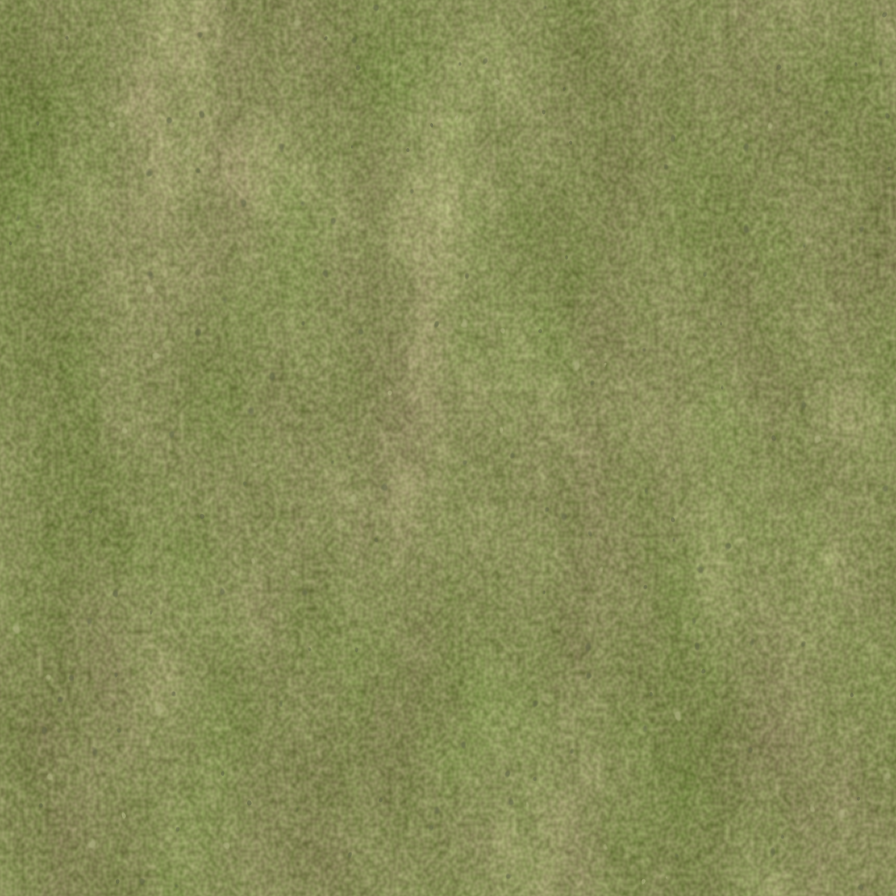
This texture is drawn by a WebGL 2 fragment shader. Its source:

```glsl
#version 300 es
precision highp float;
// Short mown turf seen from above: fine blade grain over soft, upright worn patches.
// Layers of gradient noise set lightness and the drift from green to dry tan;
// a sparse jittered grid adds small pale and dark flecks.

uniform vec2 u_resolution;
out vec4 fragColor;

// Integer hash: two values in 0..1 per lattice point
vec2 hash2(vec2 cell) {
  uvec2 q = uvec2(ivec2(cell) + 4096) * uvec2(1597u, 3812u);
  uint n = (q.x ^ (q.y + 7919u)) * 747796u;
  n = (n ^ (n >> 15)) * 277803u;
  n = (n ^ (n >> 13)) * 668265u;
  n ^= n >> 16;
  return vec2(n & 65535u, n >> 16) / 65535.0;
}

float slope(vec2 cell, vec2 offset) {
  float angle = 6.2832 * hash2(cell).x;
  return dot(vec2(cos(angle), sin(angle)), offset);
}

// Gradient noise, roughly -0.7 to 0.7
float gradientNoise(vec2 p) {
  vec2 i = floor(p), f = p - i;
  vec2 w = f * f * f * (f * (f * 6.0 - 15.0) + 10.0);
  vec2 e = vec2(1.0, 0.0);
  return mix(
    mix(slope(i, f), slope(i + e.xy, f - e.xy), w.x),
    mix(slope(i + e.yx, f - e.yx), slope(i + e.xx, f - e.xx), w.x), w.y);
}

// Octaves that start coarse and roughen the patch edges
float patches(vec2 p) {
  float sum = 0.0, weight = 1.0;
  for (int i = 0; i < 5; i++) {
    sum += weight * gradientNoise(p);
    p = mat2(0.98, 0.17, -0.17, 0.98) * p * 2.1 + 17.3;
    weight *= 0.68;
  }
  return sum;
}

// Soft ragged flecks, present in a given share of the grid cells
float flecks(vec2 uv, float count, float share, float seed) {
  vec2 p = uv * count;
  vec2 cell = floor(p);
  vec2 place = 0.25 + 0.5 * hash2(cell + seed);
  vec2 pick = hash2(cell + seed + 311.0);
  vec2 d = (p - cell - place) * vec2(1.0, 0.75);
  float ragged = 0.07 * gradientNoise(uv * 150.0 + seed);
  float radius = mix(0.05, 0.12, pick.y);
  return step(pick.x, share) * (1.0 - smoothstep(radius * 0.3, radius * 1.4, length(d) + ragged));
}

void main() {
  vec2 uv = gl_FragCoord.xy / u_resolution;

  // Worn areas, stretched upright with a slight lean
  vec2 worn = vec2(uv.x + 0.06 * uv.y, uv.y);
  float light = patches(worn * vec2(6.0, 3.2) + 5.0);
  float dry = patches(worn * vec2(7.0, 3.0) + 61.0);

  // Blade grain
  float grain = 0.65 * gradientNoise(uv * vec2(215.0, 195.0))
              + 0.50 * gradientNoise(uv * vec2(125.0, 110.0) + 33.0)
              + 0.25 * gradientNoise(uv * 62.0 + 71.0);
  float bladeHue = gradientNoise(uv * 170.0 + 140.0);

  // Lightness, then the shift from fresh green to tan
  float tone = 0.062 * light + 0.165 * grain;
  vec3 color = vec3(0.533, 0.556, 0.345) + tone * vec3(1.0, 0.98, 0.92);
  color += (0.05 * dry + 0.04 * bladeHue) * vec3(0.65, -0.2, 0.75);

  // Bleached tufts gather where the turf is light
  float bleach = smoothstep(0.25, 0.9, light + 0.5 * dry);
  color += bleach * 0.03 * vec3(1.0, 0.9, 0.7);

  // Scattered flecks
  float pale = flecks(uv, 26.0, 0.07, 19.0);
  float dark = flecks(uv, 34.0, 0.10, 83.0);
  color = mix(color, vec3(0.70, 0.71, 0.52), 0.65 * pale);
  color = mix(color, vec3(0.37, 0.39, 0.27), 0.60 * dark);

  fragColor = vec4(color, 1.0);
}
```
